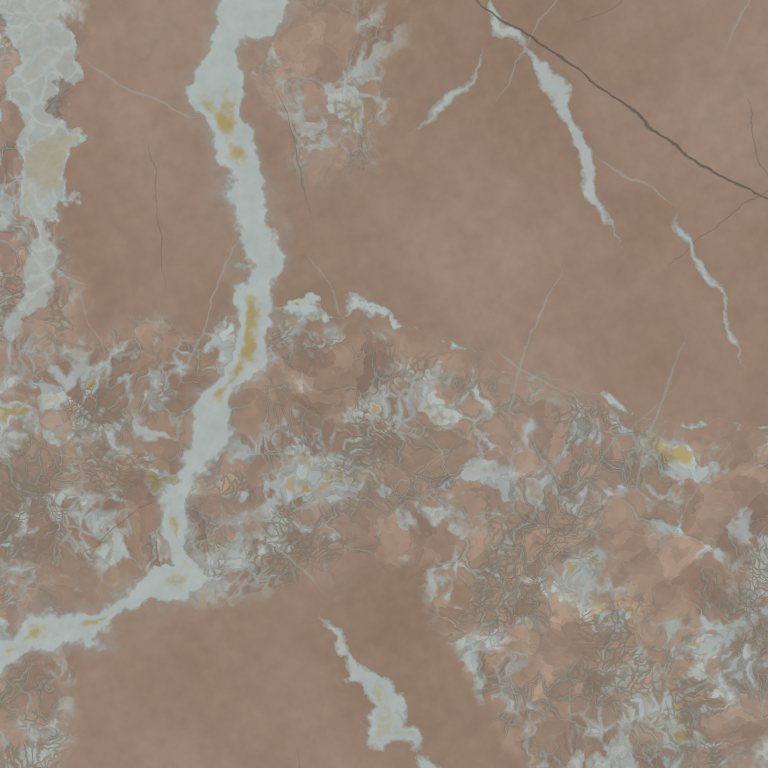
Write a WebGL 2 fragment shader that draws this texture.

```glsl
#version 300 es
precision highp float;

#define ROCK_DARK vec3(0.550, 0.465, 0.402)
#define ROCK_LIGHT vec3(0.625, 0.545, 0.488)
#define MUD vec3(0.485, 0.450, 0.405)
#define RIM vec3(0.590, 0.595, 0.565)
#define PALE vec3(0.670, 0.705, 0.695)
#define OCHRE vec3(0.630, 0.545, 0.330)
#define WARP 0.028
#define FRAGMENTS 8.0
#define VEIN_FILL 0.36
#define HAIRLINES 22

uniform vec2 u_resolution;
out vec4 fragColor;

vec2 hash2(vec2 p) {
    vec2 q = vec2(dot(p, vec2(127.1, 311.7)), dot(p, vec2(269.5, 183.3)));
    return fract(sin(q) * 43758.5);
}

// Layered rotated sines, roughly -1 to 1
float waves(vec2 p) {
    float sum = 0.0, amp = 0.6;
    for (int i = 0; i < 6; i++) {
        vec2 q = p + 0.8 * sin(p.yx * 1.3 + float(i) * 2.1);
        sum += amp * sin(q.x) * sin(q.y + 1.0);
        p = mat2(1.52, 1.14, -1.14, 1.52) * p + 3.7;
        amp *= 0.58;
    }
    return sum;
}

// Cellular noise: x = distance to the cell border, y = random cell tone
vec2 cells(vec2 p) {
    vec2 base = floor(p), f = p - base, nearest = vec2(0.0), id = base;
    float best = 9.0, border = 9.0;
    for (int k = 0; k < 9; k++) {
        vec2 g = vec2(k % 3, k / 3) - 1.0;
        vec2 r = g + hash2(base + g) - f;
        float d = dot(r, r);
        if (d < best) { best = d; nearest = r; id = base + g; }
    }
    for (int k = 0; k < 25; k++) {
        vec2 g = vec2(k % 5, k / 5) - 2.0;
        vec2 r = g + hash2(base + g) - f;
        vec2 gap = r - nearest;
        if (dot(gap, gap) > 0.0001)
            border = min(border, dot(0.5 * (r + nearest), normalize(gap)));
    }
    return vec2(border, hash2(id + 7.0).x);
}

float cover(float inside) {
    float px = 1.0 / u_resolution.y;
    return smoothstep(-px, px, inside);
}

// Positive inside a tapered crack from a to b
float crack(vec2 p, vec2 a, vec2 b, float width) {
    vec2 ab = b - a;
    float t = clamp(dot(p - a, ab) / dot(ab, ab), 0.0, 1.0);
    float taper = smoothstep(0.0, 0.2, t) * smoothstep(1.0, 0.75, t);
    return width * taper - length(p - a - ab * t);
}

// Vein filling: grey rim, pale body, ochre core
vec3 mineral(vec3 col, float inside, float amount, float ochre) {
    col = mix(col, RIM, cover(inside) * amount);
    col = mix(col, PALE, smoothstep(0.0008, 0.006, inside) * amount);
    return mix(col, OCHRE, smoothstep(0.009, 0.016, inside) * ochre * amount);
}

float trunkX(float y) {
    return 0.25 + 0.085 * y + 0.045 * cos(12.0 * (y - 0.62)) - 2.4 * max(0.27 - y, 0.0);
}

void main() {
    vec2 p = gl_FragCoord.xy / u_resolution.y;
    vec2 w = p + WARP * vec2(waves(p * 16.0), waves(p * 16.0 + 31.0));
    w += 0.0035 * vec2(waves(p * 70.0 + 5.0), waves(p * 70.0 + 47.0));
    vec2 soft = mix(p, w, 0.35);

    // Zones of broken rock between smooth slabs
    float ridgeY = 0.535 + 0.08 * cos(5.0 * (w.x - 0.3));
    float floorY = 0.24 - 0.32 * smoothstep(0.52, 0.74, w.x);
    float broken = smoothstep(0.0, 0.04, ridgeY - w.y) * smoothstep(-0.03, 0.03, w.y - floorY);
    broken = max(broken, smoothstep(0.11, 0.07, w.x));
    broken = max(broken, 0.8 * smoothstep(0.11, 0.07, length((w - vec2(0.43, 0.9)) * vec2(1.0, 0.7))));

    // Rock ground with soft clouding
    float tone = 0.38 + 0.4 * waves(p * 7.0) + 0.14 * waves(w * 32.0) + 0.25 * broken;
    vec3 col = mix(ROCK_DARK, ROCK_LIGHT, clamp(tone, 0.0, 1.0));

    // Fragments, muddy seams and mineral pockets at falling sizes
    float scale = FRAGMENTS;
    float patchOchre = smoothstep(0.1, 0.4, waves(p * 15.0 + 63.0));
    for (int i = 0; i < 4; i++) {
        float shift = float(i) * 17.0;
        vec2 cell = cells(w * scale + shift);
        float fill = waves(p * 26.0 + shift);
        float inside = (0.025 + VEIN_FILL * max(fill, 0.0) - cell.x) / scale;
        float present = broken * smoothstep(-0.15, 0.25, waves(p * 17.0 + shift + 40.0));
        col *= 1.0 + 0.09 * (cell.y - 0.5) * broken;
        float seam = smoothstep(0.005, 0.0, abs(inside)) * smoothstep(0.0, 0.4, -fill + 0.1);
        col = mix(col, MUD, seam * present * 0.65);
        col = mineral(col, inside, present * 0.75, patchOchre);
        scale *= 1.85;
    }
    float speckle = smoothstep(0.25, 0.05, cells(w * 95.0).x) * smoothstep(0.15, 0.5, waves(p * 19.0 + 80.0));
    col = mix(col, MUD, 0.6 * speckle * broken);

    // Scattered hairlines, mostly pale with some dark
    for (int i = 0; i < HAIRLINES; i++) {
        vec2 start = hash2(vec2(i, 3.0)), r = hash2(vec2(i, 11.0));
        float angle = -1.0 + 1.1 * (r.x - 0.5) + (r.y > 0.7 ? 1.9 : 0.0);
        vec2 end = start + (0.08 + 0.17 * r.y) * vec2(cos(angle), sin(angle));
        float line = crack(soft, start, end, 0.0004 + 0.0016 * r.x * r.x);
        col = mix(col, r.x < 0.3 ? MUD * 0.9 : RIM, cover(line) * 0.7);
    }

    // Long pale cracks through the slabs
    float swell = 1.0 + 0.8 * waves(p * 34.0 + 12.0);
    float slabCrack = crack(w, vec2(0.65, 1.02), vec2(0.80, 0.68), 0.011 * swell);
    slabCrack = max(slabCrack, crack(w, vec2(0.87, 0.72), vec2(0.96, 0.53), 0.006 * swell));
    slabCrack = max(slabCrack, crack(w, vec2(0.64, 0.94), vec2(0.55, 0.82), 0.006 * swell));
    slabCrack = max(slabCrack, crack(w, vec2(0.42, 0.20), vec2(0.61, -0.06), 0.016 * swell));
    col = mineral(col, slabCrack, 0.85, 0.3 * patchOchre);
    float darkSeam = crack(soft, vec2(0.58, 1.03), vec2(1.06, 0.69), 0.0016);
    col = mix(col, MUD * 0.75, cover(darkSeam) * 0.8);

    // Broken vein along the upper edge of the rubble
    float ridge = 0.016 * max(0.15 + 1.5 * waves(p * 24.0 + 7.0), 0.0) - abs(w.y - ridgeY);
    col = mineral(col, ridge, smoothstep(0.33, 0.38, p.x), 0.9);

    // Main vein and its left companion
    float slope = (trunkX(w.y + 0.005) - trunkX(w.y - 0.005)) * 100.0;
    float trunk = 0.021 + 0.012 * smoothstep(0.5, 0.9, p.y) + 0.015 * waves(p * 30.0);
    trunk -= abs(w.x - trunkX(w.y)) / sqrt(1.0 + slope * slope);
    float core = smoothstep(0.0, 0.5, waves(p * 22.0 + 20.0)) * smoothstep(0.012, 0.026, trunk);
    col = mix(col, RIM, 0.35 * smoothstep(-0.018, 0.0, trunk));
    col = mineral(col, trunk, 0.92, 0.85 * core);
    float sideX = 0.03 + 0.035 * sin(8.0 * (w.y - 0.6));
    float side = 0.036 * smoothstep(0.48, 0.75, p.y) * swell - abs(w.x - sideX);
    float shards = smoothstep(0.02, 0.16, cells(w * 34.0 + 9.0).x);
    col = mineral(col, side, 0.9 - 0.3 * shards, 0.4 * patchOchre);

    // Fine grain
    col *= 1.0 + 0.022 * waves(p * 130.0) + 0.02 * waves(w * 45.0 + 90.0);
    fragColor = vec4(col, 1.0);
}
```
